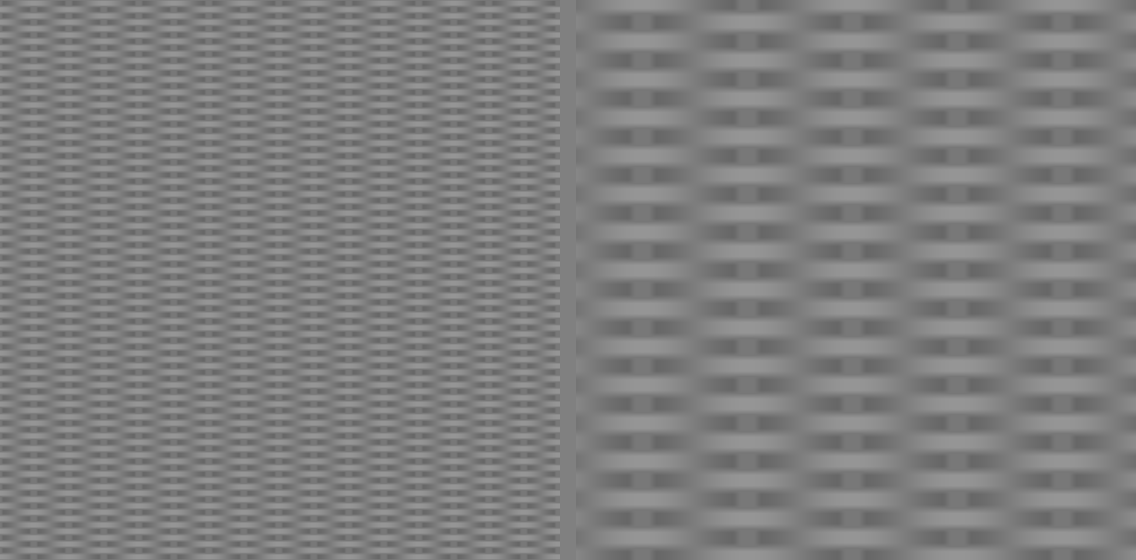
Left, the full canvas; right, a detail of the centre.
Reproduce this texture procedurally as a WebGL 1 fragment shader.

```glsl
precision highp float;

uniform vec2 u_resolution;

#define STAKES 16.0
#define STRANDS 88.0
#define STAKE_SHIFT 0.035
#define STAKE_HALF_WIDTH 0.10
#define STAKE_SOFTNESS 0.045
#define STRAND_FLATNESS 1.5
#define SHADOW_GRAY 0.395
#define STAKE_GRAY 0.470
#define STRAND_GRAY 0.585

const float PI = 3.14159265;

// Height of the weave: +1 on top of a stake, -1 behind it.
// Strands alternate in sign from row to row and from stake to stake.
float weaveHeight(vec2 cell) {
    float across = clamp(STRAND_FLATNESS * sin(PI * cell.y), -1.0, 1.0);
    return cos(PI * cell.x) * across;
}

// Soft vertical bar centred on every whole cell.x
float stakeMask(float x) {
    float distanceToStake = abs(fract(x + 0.5) - 0.5);
    return 1.0 - smoothstep(STAKE_HALF_WIDTH - STAKE_SOFTNESS,
                            STAKE_HALF_WIDTH + STAKE_SOFTNESS, distanceToStake);
}

void main() {
    vec2 uv = gl_FragCoord.xy / u_resolution;
    vec2 cell = uv * vec2(STAKES, STRANDS) + vec2(STAKE_SHIFT, 0.0);
    float height = weaveHeight(cell);

    // Strands fade into shadow where they dip
    float gray = mix(SHADOW_GRAY, STRAND_GRAY, 0.5 + 0.5 * height);

    // Stakes show only where the strand passes behind
    float uncovered = smoothstep(0.0, 0.5, -height);
    gray = mix(gray, STAKE_GRAY, stakeMask(cell.x) * uncovered);

    gl_FragColor = vec4(vec3(gray), 1.0);
}
```
